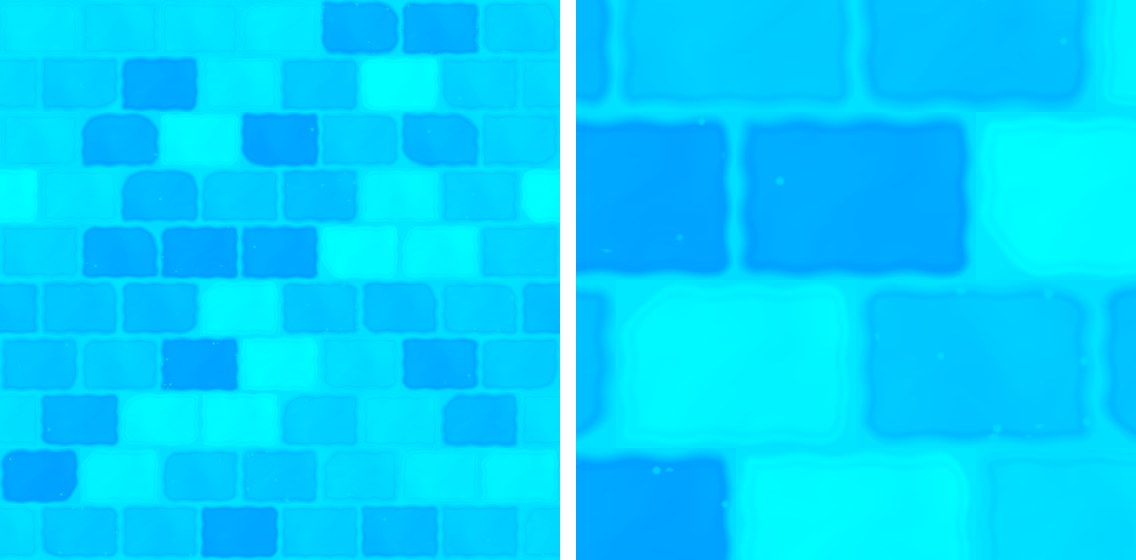
Left: the whole. Right: its middle third, enlarged.
Reproduce this texture procedurally as a Shadertoy shader.

```glsl
const vec2  BRICKS      = vec2(7.0, 10.0);   // repeats across and down
const float GAP         = 0.0085;            // grout width
const float EDGE_SOFT   = 0.0038;            // blur of the brick outline
const float MIN_RADIUS  = 0.007;
const float MAX_RADIUS  = 0.040;
const float WOBBLE      = 0.0011;            // unevenness of the outline
const float WASH        = 0.055;             // strength of the painted streaks
const float RIM         = 0.09;              // dark line just inside the outline
const float SPECK_GRID  = 72.0;              // speck cells per canvas
const float SPECK_RARE  = 0.022;             // share of cells with a speck
const float CHIP_SHARE  = 0.30;              // the same along a worn edge
const float WORN_BRICKS = 0.20;              // share of bricks with worn edges
const float GROUT_TONE  = 0.70;
const vec3  DEEP_BLUE   = vec3(0.0, 0.63, 1.0);
const vec3  PALE_CYAN   = vec3(0.0, 1.00, 1.0);

vec3 hash3(vec2 p) {
    vec3 q = fract(p.xyx * vec3(0.1031, 0.1030, 0.0973));
    q += dot(q, q.yxz + 33.33);
    return fract((q.xxy + q.yzz) * q.zyx);
}

// Rounded box whose four corners have separate radii
float brickDistance(vec2 q, vec2 halfSize, vec2 id) {
    float pick = hash3(id * 3.0 + sign(q) + 41.0).x;
    float radius = mix(MIN_RADIUS, MAX_RADIUS, pow(pick, 4.0));
    vec2 d = abs(q) - halfSize + radius;
    return length(max(d, 0.0)) + min(max(d.x, d.y), 0.0) - radius;
}

// Layered sines, bent into brush-like streaks
float streaks(vec2 p, float phase) {
    float sum = 0.0, amp = 0.5;
    for (int i = 0; i < 4; i++) {
        p += 0.45 * sin(p.yx * 1.3 + phase);
        sum += amp * sin(p.x + 0.6 * p.y + phase);
        p = mat2(1.5, 1.1, -1.1, 1.5) * p;
        amp *= 0.55;
    }
    return sum;
}

// Cellular dots, kept in the given share of cells
float specks(vec2 p, float share) {
    vec2 cell = floor(p);
    float sum = 0.0;
    for (int y = -1; y <= 1; y++)
    for (int x = -1; x <= 1; x++) {
        vec2 c = cell + vec2(x, y);
        vec3 h = hash3(c + 200.0);
        float size = mix(0.16, 0.36, hash3(c + 371.0).x);
        float dot_ = smoothstep(size, 0.3 * size, length(p - c - h.xy));
        sum = max(sum, dot_ * smoothstep(share, 0.7 * share, h.z));
    }
    return sum;
}

void mainImage(out vec4 fragColor, in vec2 fragCoord) {
    vec2 uv = fragCoord / iResolution.xy;
    float pixel = 1.0 / min(iResolution.x, iResolution.y);

    // Running bond: even rows shift by half a brick
    vec2 grid = uv * BRICKS;
    grid.x += 0.5 * (1.0 - mod(floor(grid.y), 2.0));
    vec2 id = mod(floor(grid), BRICKS);
    vec2 q = (fract(grid) - 0.5) / BRICKS;
    vec3 seed = hash3(id + 17.0);
    float phase = 6.2832 * seed.y;

    // Outline with a slight wobble
    float d = brickDistance(q, 0.5 / BRICKS - 0.5 * GAP, id);
    d += WOBBLE * (sin(q.x * 150.0 + phase) + sin(q.y * 190.0 + 2.0 * phase));
    float soft = max(EDGE_SOFT, pixel);
    float fill = smoothstep(soft, -soft, d);

    // Brick tone, streaks and rim
    float tone = mix(0.04, 0.99, seed.x);
    float brick = tone + WASH * streaks(q * 42.0, phase);
    brick += 0.6 * q.y;
    brick -= RIM * smoothstep(0.004, 0.0, abs(d + 0.005));

    // Pale specks, crowding the edges of worn bricks
    float worn = step(1.0 - WORN_BRICKS, seed.z);
    float edge = smoothstep(-0.016, -0.002, d);
    float share = mix(SPECK_RARE, CHIP_SHARE, worn * edge);
    float speck = specks(q * SPECK_GRID + floor(seed.xy * 90.0), share);
    brick = mix(brick, max(brick, GROUT_TONE), 0.65 * speck);

    // Grout takes a little of the neighbouring tone and a faint crease
    float grout = mix(GROUT_TONE, tone, 0.12);
    grout += 0.03 * sin(uv.x * 37.6991 + 2.0 * sin(uv.y * 31.4159));
    grout -= 0.05 * smoothstep(0.003, 0.0, abs(d - 0.001));

    float shade = clamp(mix(grout, brick, fill), 0.0, 1.0);
    fragColor = vec4(mix(DEEP_BLUE, PALE_CYAN, shade), 1.0);
}
```
